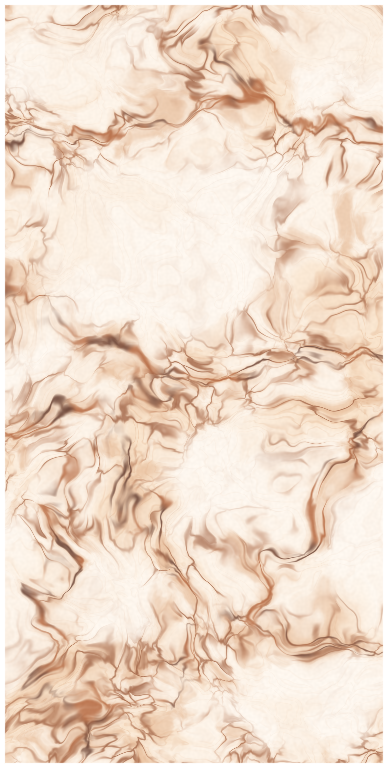
A Shadertoy shader for this texture:

```glsl
// Cream marble slab: pale patches parted by warped bundles of rust and umber veins.

const vec3 PAPER = vec3(1.0);
const vec3 IVORY = vec3(0.995, 0.970, 0.940);
const vec3 PEACH = vec3(0.975, 0.890, 0.795);
const vec3 TAN   = vec3(0.900, 0.730, 0.590);
const vec3 RUST  = vec3(0.720, 0.430, 0.280);
const vec3 UMBER = vec3(0.420, 0.270, 0.220);

// Pale patches: centre xy, radii zw, in canvas widths
const int PATCH_COUNT = 9;
const vec4 PATCHES[PATCH_COUNT] = vec4[](
    vec4(0.42, 1.36, 0.36, 0.19), vec4(0.86, 1.85, 0.17, 0.17),
    vec4(0.22, 1.84, 0.20, 0.11), vec4(0.61, 0.74, 0.16, 0.17),
    vec4(0.27, 0.46, 0.15, 0.15), vec4(0.82, 0.18, 0.26, 0.17),
    vec4(0.92, 0.57, 0.11, 0.13), vec4(0.08, 1.12, 0.14, 0.08),
    vec4(0.00, 0.50, 0.06, 0.20));

vec2 hash2(vec2 p) {
    vec3 q = fract(p.xyx * vec3(0.1031, 0.1030, 0.0973));
    q += dot(q, q.yzx + 33.33);
    return fract((q.xx + q.yz) * q.zy);
}

float cornerSlope(vec2 cell, vec2 offset) {
    float angle = 6.2832 * hash2(cell).x;
    return dot(vec2(cos(angle), sin(angle)), offset);
}

float gradientNoise(vec2 p) {
    vec2 i = floor(p), f = fract(p), e = vec2(1.0, 0.0);
    vec2 u = f * f * f * (f * (f * 6.0 - 15.0) + 10.0);
    return mix(mix(cornerSlope(i, f), cornerSlope(i + e, f - e), u.x),
               mix(cornerSlope(i + e.yx, f - e.yx), cornerSlope(i + 1.0, f - 1.0), u.x), u.y);
}

float fbm(vec2 p, int octaves) {
    float sum = 0.0, amplitude = 1.0;
    for (int i = 0; i < octaves; i++) {
        sum += amplitude * gradientNoise(p);
        p = mat2(1.6, 1.2, -1.2, 1.6) * p + 17.3;
        amplitude *= 0.5;
    }
    return sum;
}

vec2 warp(vec2 p, float freq, float amount, float seed) {
    vec2 q = p * freq + seed;
    return p + amount * vec2(fbm(q, 4), fbm(q + 41.7, 4));
}

// Soft line around distance zero
float stroke(float d, float width) {
    return 1.0 - smoothstep(0.0, width + 1.0 / iResolution.x, abs(d));
}

// Approximate distance to the border between random cells
float cellEdge(vec2 p, float freq) {
    p *= freq;
    vec2 cell = floor(p), nearest = vec2(9.0);
    for (int y = -1; y <= 1; y++)
    for (int x = -1; x <= 1; x++) {
        vec2 c = cell + vec2(x, y);
        float d = length(c + hash2(c) - p);
        nearest = d < nearest.x ? vec2(d, nearest.x) : vec2(nearest.x, min(nearest.y, d));
    }
    return 0.5 * (nearest.y - nearest.x) / freq;
}

// x: signed distance to the nearest patch, y: distance to the seam between two
vec2 patchField(vec2 p) {
    vec2 nearest = vec2(9.0);
    for (int i = 0; i < PATCH_COUNT; i++) {
        vec4 s = PATCHES[i];
        vec2 q = p - s.xy;
        q.y -= 0.22 * q.x;
        float d = (length(q / s.zw) - 1.0) * min(s.z, s.w);
        nearest = d < nearest.x ? vec2(d, nearest.x) : vec2(nearest.x, min(nearest.y, d));
    }
    return vec2(nearest.x, 0.5 * (nearest.y - nearest.x));
}

void mainImage(out vec4 fragColor, in vec2 fragCoord) {
    vec2 p = fragCoord / iResolution.x;
    vec2 size = vec2(1.0, iResolution.y / iResolution.x);
    vec2 w = warp(warp(p, 2.5, 0.16, 3.0), 9.0, 0.030, 11.0);
    float richness = smoothstep(-0.05, 0.05, patchField(w).x);

    // Cloudy ground and stains
    float cloud = smoothstep(-0.15, 0.55, fbm(w * 4.0 + 8.0, 5));
    float stain = smoothstep(0.0, 0.6, fbm(w * 9.0 + 29.0, 5));
    vec3 color = mix(IVORY, PEACH, cloud * 0.35 + richness * (0.2 + 0.45 * cloud));
    color = mix(color, TAN, stain * (0.06 + 0.60 * richness));

    // Swirling mineral contours
    float swirl = fbm(w * 5.0 + 53.0, 4);
    float contour = stroke(sin(swirl * 16.0) / 90.0, 0.004);
    color = mix(color, TAN, contour * (0.07 + 0.35 * richness * cloud));

    // Fine crack network, denser between the patches
    for (int i = 0; i < 3; i++) {
        float k = float(i), freq = 4.5 * exp2(0.8 * k);
        vec2 q = warp(w, 6.0, 0.07, 20.0 + 13.0 * k);
        float d = cellEdge(q + 5.0 * k, freq);
        float fade = smoothstep(-0.15, 0.4, fbm(p * 5.0 + 31.0 * k, 3));
        float strength = fade * (0.05 + 0.95 * richness);
        color = mix(color, TAN, 0.40 * strength * stroke(d, 0.018));
        color = mix(color, mix(RUST, UMBER, 0.35 * fade), 0.75 * strength * stroke(d, 0.0045));
    }

    // Main veins: strands weaving along the seams
    for (int i = 0; i < 3; i++) {
        float k = float(i);
        vec2 q = warp(w, 4.0, 0.09, 60.0 + 19.0 * k);
        float d = patchField(q).y;
        float tone = fbm(p * 6.0 + 47.0 * k, 3);
        float strength = smoothstep(-0.35, 0.3, tone);
        color = mix(color, TAN, 0.35 * strength * stroke(d, 0.025));
        float width = 0.004 + 0.007 * smoothstep(0.1, 0.6, tone);
        vec3 ink = mix(RUST, UMBER, smoothstep(-0.2, 0.3, fbm(p * 8.0 + 71.0, 3)));
        color = mix(color, ink, 0.85 * strength * stroke(d, width));
    }

    // Fine grain and the narrow white margin
    color += 0.018 * gradientNoise(p * 110.0);
    vec2 inset = min(p, size - p);
    float margin = smoothstep(-0.002, 0.002, min(inset.x, inset.y) - 0.013);
    fragColor = vec4(mix(PAPER, clamp(color, 0.0, 1.0), margin), 1.0);
}
```
